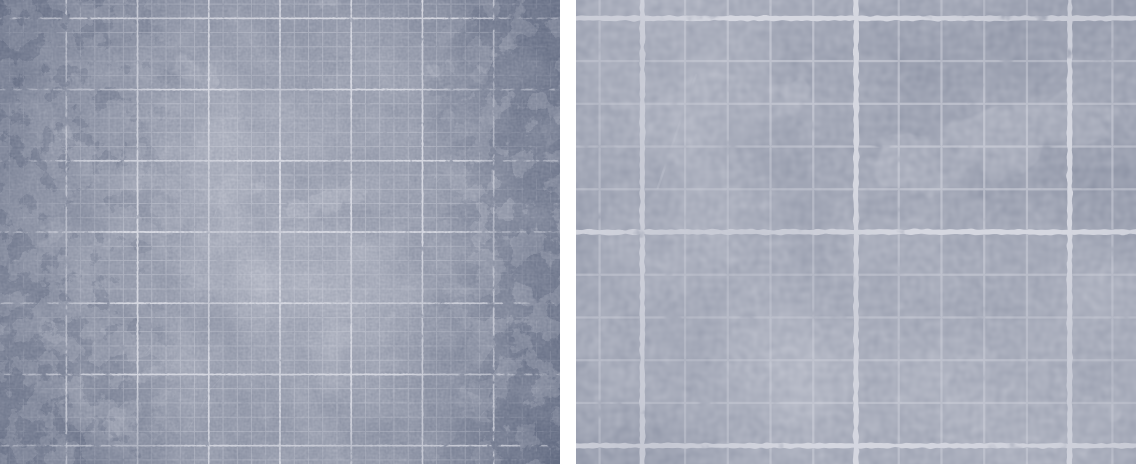
Left, the full canvas; right, a detail of the centre.
A Shadertoy shader for this pattern:

```glsl
const vec3 SLATE = vec3(0.46, 0.49, 0.57);
const vec3 CHALK = vec3(0.80, 0.81, 0.85);
const float MAJOR_PITCH = 0.1535;   // fractions of canvas height
const float MINOR_PER_MAJOR = 5.0;
const float MAJOR_HALF_WIDTH = 0.0018;
const float MINOR_HALF_WIDTH = 0.0008;

vec2 hashGradient(vec2 cell) {
    vec2 h = vec2(dot(cell, vec2(127.1, 311.7)), dot(cell, vec2(269.5, 183.3)));
    return 2.0 * fract(sin(h) * 43758.5) - 1.0;
}

float gradientNoise(vec2 p) {
    vec2 i = floor(p), f = fract(p);
    vec2 u = f * f * f * (f * (f * 6.0 - 15.0) + 10.0);
    vec2 e = vec2(0.0, 1.0);
    float a = dot(hashGradient(i), f);
    float b = dot(hashGradient(i + e.yx), f - e.yx);
    float c = dot(hashGradient(i + e.xy), f - e.xy);
    float d = dot(hashGradient(i + e.yy), f - e.yy);
    return mix(mix(a, b, u.x), mix(c, d, u.x), u.y);
}

float fbm(vec2 p, int octaves) {
    float sum = 0.0, amplitude = 0.5;
    for (int i = 0; i < octaves; i++) {
        sum += amplitude * gradientNoise(p);
        p = mat2(1.6, 1.2, -1.2, 1.6) * p + 7.3;
        amplitude *= 0.5;
    }
    return sum;
}

vec2 gridDistance(vec2 p, float pitch) {
    return abs(p - pitch * round(p / pitch));
}

// Box-filtered coverage of a line by one pixel
vec2 lineCoverage(vec2 dist, float halfWidth, float pixel) {
    vec2 inner = max(dist - 0.5 * pixel, -halfWidth);
    vec2 outer = min(dist + 0.5 * pixel, vec2(halfWidth));
    return clamp((outer - inner) / pixel, 0.0, 1.0);
}

float segmentDistance(vec2 p, vec2 a, vec2 b) {
    vec2 ab = b - a;
    return length(p - a - ab * clamp(dot(p - a, ab) / dot(ab, ab), 0.0, 1.0));
}

// Faint diagonal scuffs scattered by hash
float scratches(vec2 p, float pixel) {
    float mask = 0.0;
    for (int i = 0; i < 7; i++) {
        vec2 start = 0.45 * hashGradient(vec2(float(i), 4.0));
        vec2 reach = vec2(0.05, 0.06) * (1.0 + 0.5 * hashGradient(vec2(float(i), 9.0)));
        float d = segmentDistance(p, start, start + reach);
        mask = max(mask, lineCoverage(vec2(d), 0.0008, pixel).x);
    }
    return mask * smoothstep(-0.15, 0.2, gradientNoise(p * 45.0));
}

float paperTone(vec2 p) {
    float region = fbm(p * 4.0, 3);
    float tone = 0.56 - 0.95 * p.x * p.x - 0.75 * p.y * p.y;
    tone += 0.32 * region + 0.28 * fbm(p * 13.0 + 5.0, 5);

    // Dark mottling on the left
    float mottling = smoothstep(0.0, 0.05, fbm(p * 22.0, 5) + 0.6 * region - 0.03);
    tone -= 0.16 * mottling * smoothstep(0.12, 0.4, -p.x);

    // Pale flakes over a dark right margin
    float flakes = smoothstep(0.0, 0.04, fbm(p * 17.0 + 30.0, 5) - 0.4 * region - 0.01);
    tone -= 0.19 * (1.0 - flakes) * smoothstep(0.25, 0.52, p.x + 0.3 * region);

    // Pale stains
    float stain = fbm(p * 7.0 + 61.0, 5);
    tone += 0.11 * smoothstep(0.2, 0.23, stain);

    // Fibres and grain
    tone += 0.08 * gradientNoise(p * vec2(50.0, 190.0));
    tone += 0.08 * gradientNoise(p * vec2(190.0, 60.0) + 17.0);
    tone += 0.13 * gradientNoise(p * 173.0 + 3.0);
    return tone;
}

float gridInk(vec2 p, float pixel) {
    float margin = smoothstep(0.28, 0.58, abs(p.x));
    float presence = smoothstep(-0.12, 0.08, fbm(p * 42.0, 4) + 0.2 - 0.23 * margin);
    float strength = 1.0 + 0.8 * gradientNoise(p * 5.0 + 11.0);
    float ragged = 0.0014 * gradientNoise(p * 160.0 + 23.0);

    vec2 major = lineCoverage(gridDistance(p, MAJOR_PITCH) + ragged, MAJOR_HALF_WIDTH, pixel);
    vec2 minor = lineCoverage(gridDistance(p, MAJOR_PITCH / MINOR_PER_MAJOR), MINOR_HALF_WIDTH, pixel);
    float majorInk = max(major.x, major.y) * mix(0.9, 0.5, margin);
    float minorInk = max(minor.x, minor.y) * mix(0.4, 0.16, margin);
    return clamp(max(majorInk, minorInk) * presence * strength, 0.0, 1.0);
}

void mainImage(out vec4 fragColor, in vec2 fragCoord) {
    vec2 p = (fragCoord - 0.5 * iResolution.xy) / iResolution.y;
    float pixel = 1.0 / iResolution.y;
    float tone = paperTone(p) + 0.12 * scratches(p, pixel);
    tone = mix(tone, 1.1, gridInk(p, pixel));
    fragColor = vec4(mix(SLATE, CHALK, clamp(tone, -0.2, 1.15)), 1.0);
}
```
